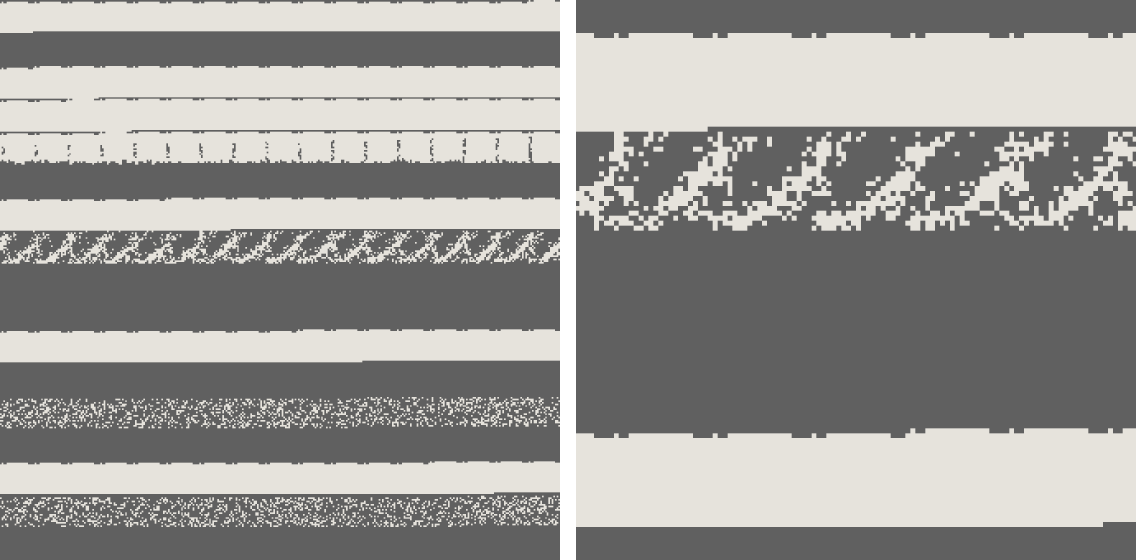
Left: the whole. Right: its middle third, enlarged.
This pattern is drawn by a WebGL 1 fragment shader. Its source:

```glsl
precision highp float;
// Seventeen by seventeen tiles of coarse dots: plain bands, dashed seams, one chain of
// angular motifs and two speckled bands. Seams climb one dot along the diagonal,
// and hashed dots plus layered sines wear the edges.
uniform vec2 u_resolution;

#define TILES 17.0
#define DOTS 20.0
#define DARK vec3(0.376, 0.376, 0.376)
#define LIGHT vec3(0.902, 0.890, 0.863)
#define SPECKLE 0.28
#define MOTIF_WEAR 0.15
#define TOOTH_HEIGHT 3.6
#define SAMPLES 3

float hash(vec2 p) {
  return fract(sin(dot(p, vec2(12.9898, 78.233))) * 43758.5453);
}

bool isRow(float row, float wanted) {
  return abs(row - wanted) < 0.5;
}

bool between(float x, float low, float high) {
  return x > low - 0.5 && x < high + 0.5;
}

float stroke(vec2 p, vec2 a, vec2 b, float radius) {
  vec2 ab = b - a;
  float t = clamp(dot(p - a, ab) / dot(ab, ab), 0.0, 1.0);
  return length(p - a - ab * t) - radius;
}

// Slanted wedge, star-like head, foot stroke and small flick, linked tile to tile.
float motif(vec2 p, vec2 id) {
  vec2 q = vec2(fract(p.x - 0.3), p.y);
  float d = stroke(q, vec2(0.20, 0.86), vec2(0.72, 0.42), 0.085);
  d = min(d, stroke(q, vec2(0.83, 0.10), vec2(0.80, 0.42), 0.055));
  d = min(d, stroke(q, vec2(0.69, 0.23), vec2(0.94, 0.20), 0.045));
  d = min(d, stroke(q, vec2(0.80, 0.42), vec2(0.92, 0.70), 0.035));
  d = min(d, stroke(q, vec2(0.80, 0.90), vec2(1.05, 0.90), 0.055));
  d = min(d, stroke(q, vec2(-0.05, 0.90), vec2(0.24, 0.88), 0.055));
  d = min(d, stroke(q, vec2(0.00, 0.16), vec2(0.13, 0.07), 0.030));
  d = min(d, stroke(q, vec2(0.52, 0.86), vec2(0.64, 0.70), 0.020));
  float worn = d + (hash(id) - 0.5) * MOTIF_WEAR;
  float stray = step(0.93, hash(id + 31.0)) * step(d, 0.22);
  return max(step(worn, 0.0), stray) * step(p.y, 0.99);
}

// Random dots gathered into loose clumps by layered sines.
float speckle(vec2 id, float y, float clumping) {
  float clump = sin(id.x * 0.61 + 2.0 * sin(id.y * 0.37))
              + sin(id.y * 0.83 - id.x * 0.29);
  float inside = between(y, 1.0, 18.0) ? 1.0 : 0.0;
  return step(hash(id), SPECKLE + clumping * clump) * inside;
}

// Light band with a seam at top and bottom and dashes hanging from the top seam.
float band(vec2 p, float column, float row, float drop) {
  bool seam = p.y < drop - 0.5;
  bool foot = p.y > DOTS - 1.5 && column > row + 0.5;
  bool dash = between(p.y, drop, drop)
           && (p.x < 0.5 || p.x > DOTS - 3.5 || between(p.x, 2.0, 3.0));
  return (seam || foot || dash) ? 0.0 : 1.0;
}

// Short broken upright and a ragged lower edge, in dark dots.
float wornMarks(vec2 p, vec2 id, float column) {
  float reach = 3.0 + 0.32 * column;
  bool upright = between(p.x, 1.0, 2.0) && abs(p.y - 11.0) < reach
              && hash(id) < 0.48;
  float rough = hash(vec2(floor(id.x * 0.6), 7.0));
  float tooth = TOOTH_HEIGHT * rough * (0.4 + 0.6 * hash(vec2(id.x, 3.0)));
  bool ragged = p.y > DOTS - 0.7 - tooth;
  return (upright || ragged) ? 1.0 : 0.0;
}

float pattern(vec2 uv) {
  vec2 id = floor(vec2(uv.x, 1.0 - uv.y) * TILES * DOTS);
  vec2 tile = floor((id + 0.5) / DOTS);
  vec2 p = id - tile * DOTS;
  float row = tile.y;

  // The top row continues the diagonal of the bottom row.
  float topSeam = row < 0.5 ? TILES : row;
  float drop = tile.x < topSeam - 1.5 ? 1.0 : 0.0;

  if (isRow(row, 7.0)) {
    return motif((p + 0.5 - vec2(0.0, drop)) / DOTS, id);
  }
  if (isRow(row, 12.0)) return speckle(id, p.y - drop, 0.02);
  if (isRow(row, 15.0)) return speckle(id, p.y - drop, 0.07);

  bool plainLight = isRow(row, 0.0) || between(row, 2.0, 4.0)
                 || isRow(row, 6.0) || isRow(row, 10.0) || isRow(row, 14.0);
  float light = plainLight ? band(p, tile.x, row, drop) : 0.0;
  if (isRow(row, 4.0)) light *= 1.0 - wornMarks(p, id, tile.x);
  return light;
}

void main() {
  // Average a small grid of samples to smooth the dot edges.
  float n = float(SAMPLES);
  float light = 0.0;
  for (int j = 0; j < SAMPLES; j++) {
    for (int i = 0; i < SAMPLES; i++) {
      vec2 offset = (vec2(float(i), float(j)) + 0.5) / n - 0.5;
      light += pattern((gl_FragCoord.xy + offset) / u_resolution);
    }
  }
  gl_FragColor = vec4(mix(DARK, LIGHT, light / (n * n)), 1.0);
}
```
